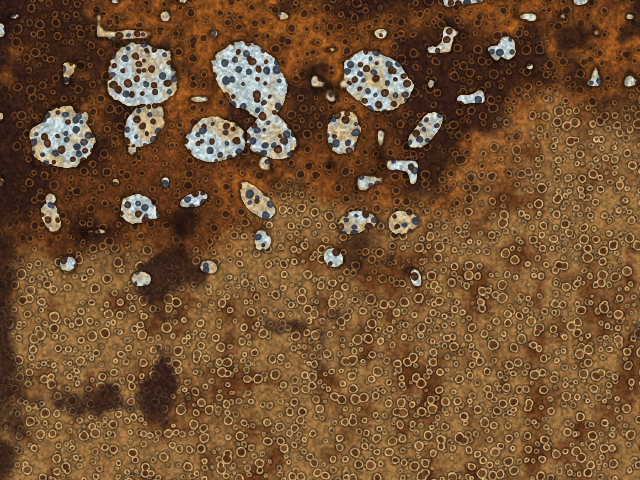
A WebGL 1 fragment shader for this texture:

```glsl
precision highp float;
uniform vec2 u_resolution;

const vec3 SOOT = vec3(0.17, 0.10, 0.08);
const vec3 BROWN = vec3(0.37, 0.205, 0.10);
const vec3 ORANGE = vec3(0.60, 0.34, 0.13);
const vec3 TAN = vec3(0.57, 0.415, 0.235);
const vec3 CREAM = vec3(0.79, 0.66, 0.45);
const vec3 PALE_BLUE = vec3(0.71, 0.77, 0.78);
const vec3 SLATE = vec3(0.23, 0.26, 0.31);

float hash(vec2 p) {
  vec3 q = fract(vec3(p.xyx) * 0.1031);
  q += dot(q, q.yzx + 33.33);
  return fract((q.x + q.y) * q.z);
}

float noise(vec2 p) {
  vec2 i = floor(p);
  vec2 f = fract(p);
  f = f * f * (3.0 - 2.0 * f);
  float low = mix(hash(i), hash(i + vec2(1.0, 0.0)), f.x);
  float high = mix(hash(i + vec2(0.0, 1.0)), hash(i + 1.0), f.x);
  return mix(low, high, f.y);
}

float fbm(vec2 p) {
  float sum = 0.0;
  float amp = 0.5;
  for (int i = 0; i < 5; i++) {
    sum += amp * noise(p);
    p = mat2(1.6, 1.2, -1.2, 1.6) * p + 7.3;
    amp *= 0.5;
  }
  return sum;
}

// Scattered discs: x is the signed distance, y a random id.
vec2 blisters(vec2 p, float size, float density, float seed) {
  vec2 cell = floor(p / size);
  vec2 best = vec2(1.0, 0.0);
  for (int j = -1; j <= 1; j++) {
    for (int i = -1; i <= 1; i++) {
      vec2 c = cell + vec2(float(i), float(j));
      float id = hash(c + seed);
      vec2 jitter = vec2(hash(c + seed + 17.1), hash(c + seed + 41.7));
      float radius = mix(0.20, 0.42, hash(c + seed + 63.9));
      float d = (length(p / size - c - 0.1 - 0.8 * jitter) - radius) * size;
      if (id < density && d < best.x) best = vec2(d, id / density);
    }
  }
  return best;
}

// Rows of paint remnants, shrinking downwards and to the right.
float remnants(vec2 p) {
  float best = 1.0;
  float wobble = fbm(p * 16.0) - 0.48;
  for (int row = 0; row < 4; row++) {
    for (int col = 0; col < 6; col++) {
      float r = float(row);
      vec2 key = vec2(float(col) + 3.0, r + 11.0);
      vec2 jitter = vec2(hash(key), hash(key + 29.0)) - 0.5;
      float lower = min(r, 1.0);
      vec2 c = vec2(mix(0.27, 0.12, lower) + float(col) * mix(0.265, 0.15, lower), 0.88 - 0.145 * r);
      c += jitter * vec2(0.08, 0.11);
      float radius = 0.098 * pow(0.64, r) * mix(0.7, 1.05, hash(key + 53.0));
      radius *= smoothstep(1.25, 0.75, c.x);
      float angle = 3.14 * hash(key + 71.0);
      float squash = 1.0 + (0.2 + 0.8 * lower) * hash(key + 97.0);
      vec2 q = p - c;
      q = vec2(q.x * cos(angle) + q.y * sin(angle), q.y * cos(angle) - q.x * sin(angle));
      float d = length(q * vec2(1.0, squash)) - radius;
      best = min(best, d + wobble * (0.02 + 0.5 * radius));
    }
  }
  return best;
}

// Raised ring with a dark outline and a sunken core.
vec3 addRing(vec3 base, float d, vec3 rim, vec3 core, float strength, float px) {
  float halo = smoothstep(0.005, 0.0, d);
  float disc = smoothstep(px, -px, d) * strength;
  float hollow = smoothstep(-0.0022, -0.0022 - 1.5 * px, d);
  vec3 outlined = mix(base, base * 0.58, halo * strength);
  return mix(outlined, mix(rim, core, hollow), disc);
}

void main() {
  float px = 0.6 / u_resolution.y;
  vec2 p = gl_FragCoord.xy / u_resolution.y;
  float broad = fbm(p * 5.0 + 2.0);
  float mottle = fbm(p * 19.0 + 31.0);
  float grain = noise(p * 170.0) * 0.6 + noise(p * 330.0) * 0.4;

  // Rusty upper ground and tan lower ground
  float tanMask = smoothstep(-0.12, 0.13, 0.40 + 0.2 * p.x - p.y + (broad - 0.48) * 0.7);
  float corner = smoothstep(0.55, 0.05, p.x) * smoothstep(0.5, 0.85, p.y);
  float sooty = smoothstep(0.48, 0.64, fbm(p * 8.0 + 9.0) + 0.17 * corner);
  vec3 rust = mix(BROWN, ORANGE, smoothstep(0.36, 0.64, mix(broad, mottle, 0.5)));
  rust = mix(rust, SOOT, sooty * 0.85);
  float streak = noise(vec2(p.x * 48.0, p.y * 5.0));
  vec3 dry = mix(BROWN, TAN, smoothstep(0.2, 0.55, mottle * 0.75 + streak * 0.25));
  vec3 color = mix(rust, dry, tanMask);

  // Two sizes of ring blisters
  vec2 bent = p + 0.003 * vec2(noise(p * 90.0), noise(p * 90.0 + 50.0));
  vec2 fine = blisters(bent, 0.018, 0.45, 5.0);
  vec2 coarse = blisters(bent, 0.026, 0.72, 83.0);
  vec3 rim = mix(mix(BROWN, ORANGE, 0.7), CREAM, 0.12 + 0.75 * tanMask);
  vec3 core = mix(SOOT * 1.2, mix(BROWN, TAN, 0.4 * fine.y), tanMask);
  color = addRing(color, fine.x, rim * 0.93, core, mix(0.5, 0.8, tanMask), px);
  core = mix(SOOT, mix(BROWN * 0.85, TAN, 0.6 * coarse.y), tanMask);
  color = addRing(color, coarse.x, rim, core, mix(0.65, 0.95, tanMask), px);

  // Dark clots and the left border
  float clot = smoothstep(0.63, 0.71, fbm(p * 6.0 + 57.0));
  float border = smoothstep(0.055, 0.0, p.x + (mottle - 0.5) * 0.12);
  color = mix(color, SOOT, 0.8 * max(clot, border));

  // Pitted pale paint, with a few loose flakes
  float paint = remnants(p);
  float flake = (0.80 - noise(p * 29.0 + 13.0) + 0.2 * (mottle - 0.5)) * 0.06;
  paint = min(paint, flake + 0.05 * smoothstep(0.0, 0.6, tanMask) + 0.004);
  color *= 1.0 - 0.45 * smoothstep(0.010, 0.0, paint);
  float stain = smoothstep(0.42, 0.66, mottle + 0.14 * smoothstep(0.5, 0.15, p.x));
  vec3 coat = mix(PALE_BLUE, CREAM * 0.95, stain * 0.8);
  coat = mix(coat, CREAM, smoothstep(-0.006, 0.0, paint) * 0.6);
  vec2 pit = blisters(bent, 0.021, 0.9, 141.0);
  vec3 hole = mix(SLATE, BROWN * 0.75, smoothstep(0.45, 0.6, pit.y));
  hole = mix(hole, vec3(0.43, 0.43, 0.42), 0.6 * smoothstep(-0.002, -0.006, pit.x) * grain);
  coat = mix(coat, hole, smoothstep(0.0012, -0.0012, pit.x));
  color = mix(color, coat, smoothstep(px, -px, paint));

  color *= 0.68 + 0.68 * grain;
  gl_FragColor = vec4(color, 1.0);
}
```
